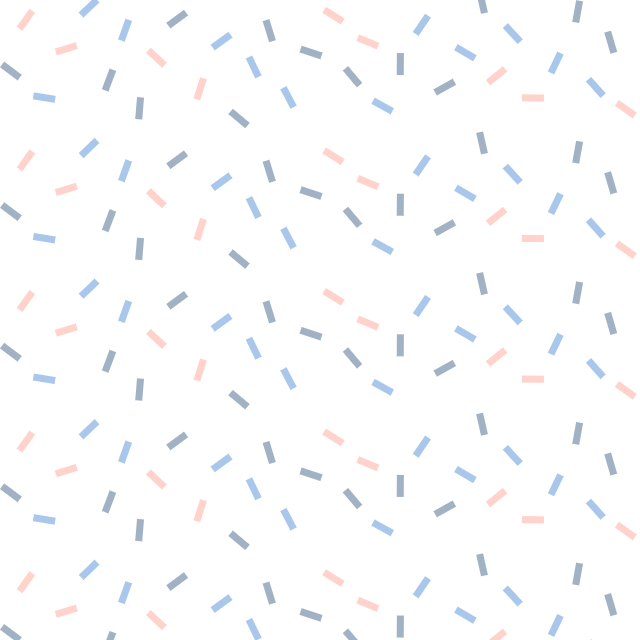
Write a Shadertoy shader that draws this pattern.

```glsl
const int COUNT = 34;
const float PERIOD = 0.2197;

float hash(float n) {
    return fract(sin(n * 12.99 + 4.1) * 4375.85);
}

float boxDistance(vec2 p, vec2 halfSize) {
    vec2 q = abs(p) - halfSize;
    return length(max(q, 0.0)) + min(max(q.x, q.y), 0.0);
}

// Shuffled ranks give 12 blue, 13 slate and 9 pink pieces.
vec3 pieceColor(int i) {
    int rank = (i * 15 + 14) % COUNT;
    if (rank < 12) return vec3(0.66, 0.78, 0.92);
    if (rank < 25) return vec3(0.63, 0.70, 0.77);
    return vec3(1.0, 0.825, 0.795);
}

void mainImage(out vec4 fragColor, in vec2 fragCoord) {
    float pixel = 1.0 / iResolution.y;
    vec2 p = fragCoord * pixel;
    p.y = 1.0 - p.y;
    vec2 tile = vec2(1.0, PERIOD);
    vec3 color = vec3(1.0);

    for (int i = 0; i < COUNT; i++) {
        float n = float(i);

        // Golden-ratio scatter, leaving a sparse band low in each repeat
        vec2 center = vec2(0.017 + 0.0293 * n,
                           PERIOD * (0.03 + 0.8 * fract(0.56 + 0.618034 * n)));
        center += 0.007 * vec2(sin(n * 5.3), sin(n * 3.7 + 1.0));

        // Nearest repeat of this piece
        vec2 d = p - center;
        d -= tile * floor(d / tile + 0.5);

        float angle = 3.14159 * hash(n);
        float c = cos(angle), s = sin(angle);
        d = mat2(c, -s, s, c) * d;

        float edge = boxDistance(d, vec2(0.0172, 0.0055));
        color = mix(color, pieceColor(i), clamp(0.5 - edge / pixel, 0.0, 1.0));
    }
    fragColor = vec4(color, 1.0);
}
```
